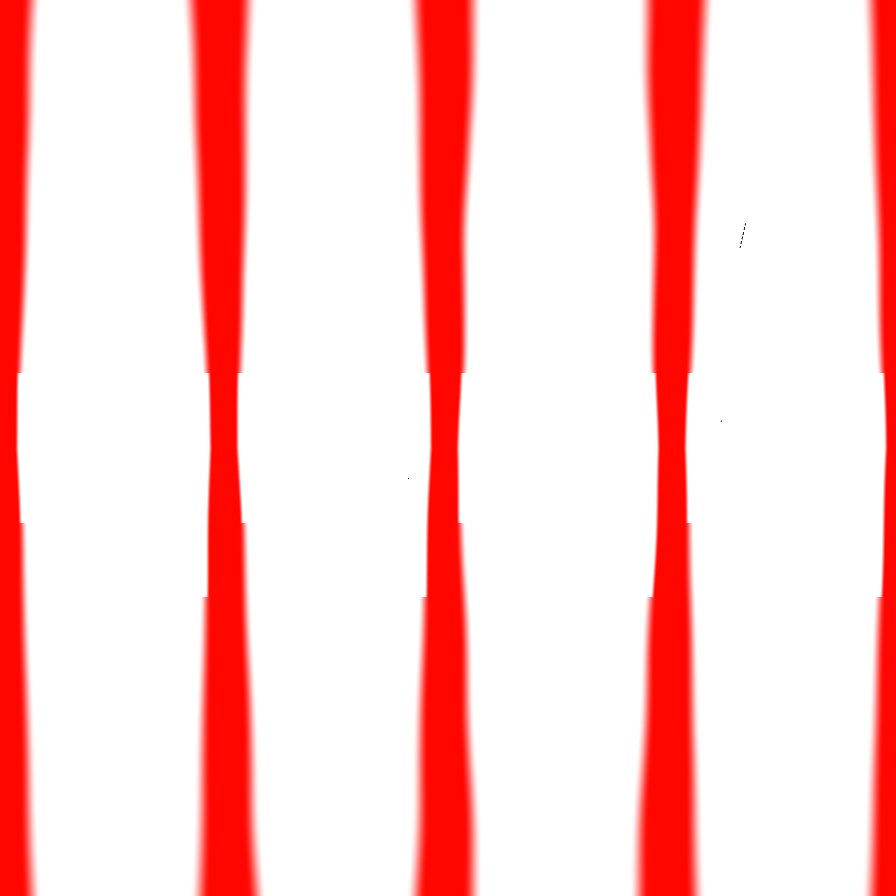
A Shadertoy shader for this pattern:

```glsl
// Wavering red vertical stripes on white, crisp and thin at mid height, wide and blurred at the ends.

const float TAU = 6.2831853;
const float STRIPES = 4.0;
const float TILE_ROWS = 12.0;
const vec3 WHITE = vec3(1.0);
const vec3 RED = vec3(1.0, 0.025, 0.005);
const vec3 INK = vec3(0.08);

float hashSigned(float n, float seed) {
    return 2.0 * fract(sin(n * 127.1 + seed * 311.7) * 43758.545) - 1.0;
}

// One-dimensional gradient noise, about -0.5 to 0.5
float gradientNoise(float t, float seed) {
    float cell = floor(t);
    float f = t - cell;
    float u = f * f * f * (f * (f * 6.0 - 15.0) + 10.0);
    return mix(hashSigned(cell, seed) * f, hashSigned(cell + 1.0, seed) * (f - 1.0), u);
}

// Sideways drift of a stripe: a fixed shift plus a lean along its height
float stripeCenter(float index, float y) {
    float phase = TAU * index / STRIPES;
    float drift = 0.004 * cos(phase) - 0.005 * sin(phase) * (2.0 * y - 1.0);
    return index / STRIPES + drift;
}

// Coverage inside one edge; side is -1 for left and 1 for right
float edgeCoverage(vec2 p, float index, float side, float pixel) {
    float spread = abs(p.y - 0.5);
    float row = floor(p.y * TILE_ROWS);
    float firstCrispRow = side < 0.0 ? 4.0 : 5.0;
    float crisp = step(firstCrispRow, row) * step(row, 6.0);

    float wobble = 0.006 * gradientNoise(p.y * 6.0, index * 2.0 + side);
    float halfWidth = 0.0175 + 0.0285 * spread + wobble - 0.0025 * crisp;
    float blur = max(mix(0.009 + 0.026 * spread, 0.005, crisp), 1.5 * pixel);

    float d = side * (p.x - stripeCenter(index, p.y)) - halfWidth;
    return 1.0 - smoothstep(-0.5 * blur, 0.5 * blur, d);
}

float stripeCoverage(vec2 p, float pixel) {
    float index = floor(p.x * STRIPES + 0.5);
    return edgeCoverage(p, index, -1.0, pixel) * edgeCoverage(p, index, 1.0, pixel);
}

float dotMark(vec2 p, vec2 center, float radius, float pixel) {
    return 1.0 - smoothstep(-0.5 * pixel, 0.5 * pixel, length(p - center) - radius);
}

// Thin broken line from a to b
float dashedScratch(vec2 p, vec2 a, vec2 b, float radius, float pixel) {
    vec2 ab = b - a;
    float t = clamp(dot(p - a, ab) / dot(ab, ab), 0.0, 1.0);
    float line = dotMark(p, a + t * ab, radius, pixel);
    return line * smoothstep(-0.3, 0.3, cos(TAU * t * 5.0) + 0.4);
}

void mainImage(out vec4 fragColor, in vec2 fragCoord) {
    vec2 p = fragCoord / iResolution.xy;
    float pixel = 1.0 / min(iResolution.x, iResolution.y);

    vec3 color = mix(WHITE, RED, stripeCoverage(p, pixel));

    // Tiny specks of wear
    float wear = dashedScratch(p, vec2(0.832, 0.750), vec2(0.826, 0.724), 0.0006, pixel);
    wear = max(wear, dotMark(p, vec2(0.805, 0.530), 0.0007, pixel));
    wear = max(wear, dotMark(p, vec2(0.456, 0.466), 0.0007, pixel));
    color = mix(color, INK, wear);

    fragColor = vec4(color, 1.0);
}
```
